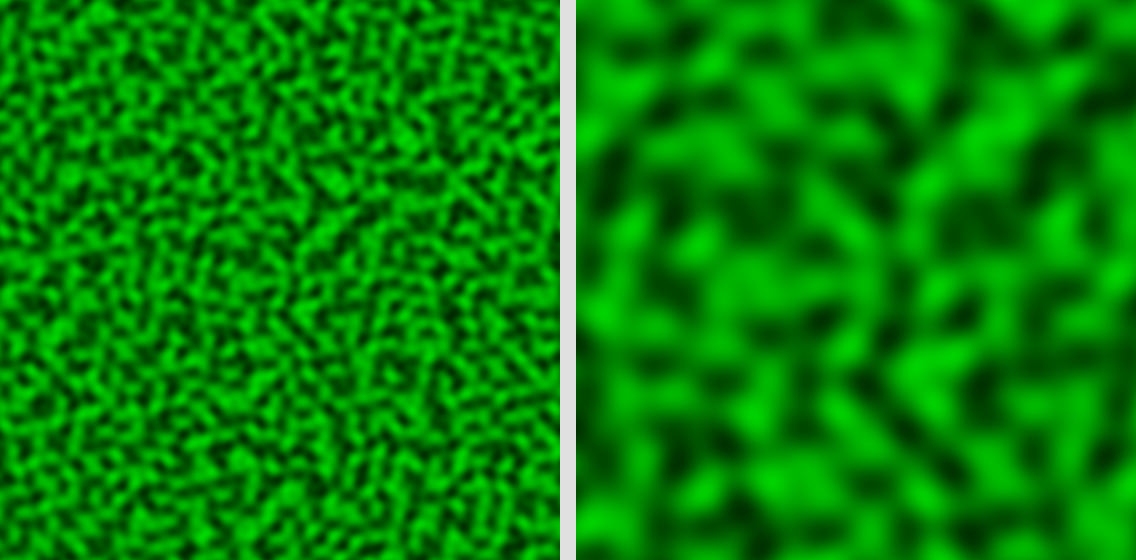
Left, the full canvas; right, a detail of the centre.
Reproduce this texture procedurally as a WebGL 2 fragment shader.

```glsl
#version 300 es
precision highp float;
// Soft green blotches: one octave of simplex gradient noise with mixed slopes.

uniform vec2 u_resolution;
out vec4 fragColor;

const float NOISE_SCALE = 20.0;      // noise units across the canvas
const float MID_LEVEL   = 0.502;     // mean brightness
const float CONTRAST    = 0.34;      // swing around the mean
const vec3  TINT        = vec3(0.0, 1.0, 0.0);
const vec2  OFFSET      = vec2(37.3, 11.7);

const float SKEW      = 0.3660254;   // (sqrt(3) - 1) / 2
const float UNSKEW    = 0.2113249;   // (3 - sqrt(3)) / 6
const float NORMALISE = 70.0;        // brings the corner sum to -1..1

// Integer hash of a lattice cell
uint hash(ivec2 cell) {
    uvec2 q = uvec2(cell) * uvec2(1597334677u, 3812015801u);
    uint h = q.x ^ q.y;
    h = (h ^ (h >> 16)) * 2146121005u;
    h = (h ^ (h >> 15)) * 2221713035u;
    return h ^ (h >> 16);
}

// Random slope: one third long diagonals, two thirds short axis directions
vec2 slope(vec2 cell) {
    uint h = hash(ivec2(cell));
    uint kind = (h >> 8) % 3u;
    vec2 signs = vec2(h & 1u, (h >> 1) & 1u) * 2.0 - 1.0;
    if (kind == 0u) return signs;
    return kind == 1u ? vec2(signs.x, 0.0) : vec2(0.0, signs.y);
}

// Contribution of one lattice corner: its slope under a round falloff
float cornerWave(vec2 cell, vec2 toPoint) {
    float falloff = max(0.5 - dot(toPoint, toPoint), 0.0);
    falloff *= falloff;
    return falloff * falloff * dot(slope(cell), toPoint);
}

// Simplex noise, about -1..1
float simplexNoise(vec2 p) {
    vec2 cell = floor(p + (p.x + p.y) * SKEW);
    vec2 d0 = p - cell + (cell.x + cell.y) * UNSKEW;
    vec2 stepCell = d0.x > d0.y ? vec2(1.0, 0.0) : vec2(0.0, 1.0);
    vec2 d1 = d0 - stepCell + UNSKEW;
    vec2 d2 = d0 - 1.0 + 2.0 * UNSKEW;
    return NORMALISE * (cornerWave(cell, d0)
                      + cornerWave(cell + stepCell, d1)
                      + cornerWave(cell + 1.0, d2));
}

void main() {
    vec2 uv = gl_FragCoord.xy / min(u_resolution.x, u_resolution.y);
    float level = MID_LEVEL + CONTRAST * simplexNoise(uv * NOISE_SCALE + OFFSET);
    fragColor = vec4(TINT * clamp(level, 0.0, 1.0), 1.0);
}
```
